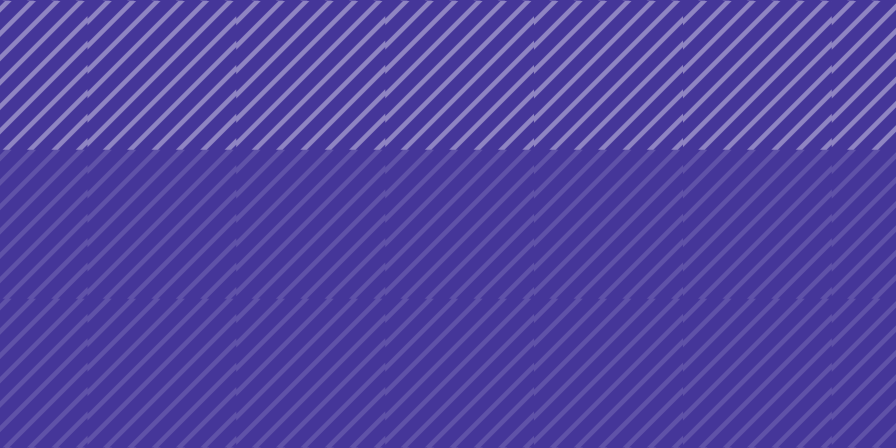
A WebGL 2 fragment shader for this pattern:

```glsl
#version 300 es
precision highp float;

uniform vec2 u_resolution;
out vec4 fragColor;

const vec3 GROUND = vec3(0.27, 0.21, 0.60);
const vec3 STRIPE = vec3(0.56, 0.52, 0.76);
const float TILE = 0.3323;  // tile side, in canvas heights

// Diagonal stripes that restart in every tile; p is measured from the top left
vec3 stripedTiles(vec2 p, float pixel) {
    vec2 grid = (p - vec2(0.1953, 0.0021)) / TILE;
    vec2 local = fract(grid) * TILE;

    // Each stripe fills the last part of its period
    float period = 0.0544;
    float along = mod(local.x + local.y, period);
    float halfWidth = 0.135 * period;
    float dist = abs(along - period + halfWidth);
    dist = min(dist, period - dist);
    float blur = 0.5 * pixel;
    float stripe = 1.0 - smoothstep(halfWidth - blur, halfWidth + blur, dist);

    // The top row is bright, the others are faint
    float strength = floor(grid.y) == 0.0 ? 1.0 : 0.36;
    return mix(GROUND, STRIPE, stripe * strength);
}

void main() {
    float pixel = 1.0 / u_resolution.y;
    vec3 color = vec3(0.0);

    // Average a 4 by 4 grid of samples to soften the tile seams
    for (int i = 0; i < 16; i++) {
        vec2 offset = (vec2(i % 4, i / 4) + 0.5) / 4.0 - 0.5;
        vec2 p = (gl_FragCoord.xy + offset) * pixel;
        color += stripedTiles(vec2(p.x, 1.0 - p.y), pixel);
    }
    fragColor = vec4(color / 16.0, 1.0);
}
```
